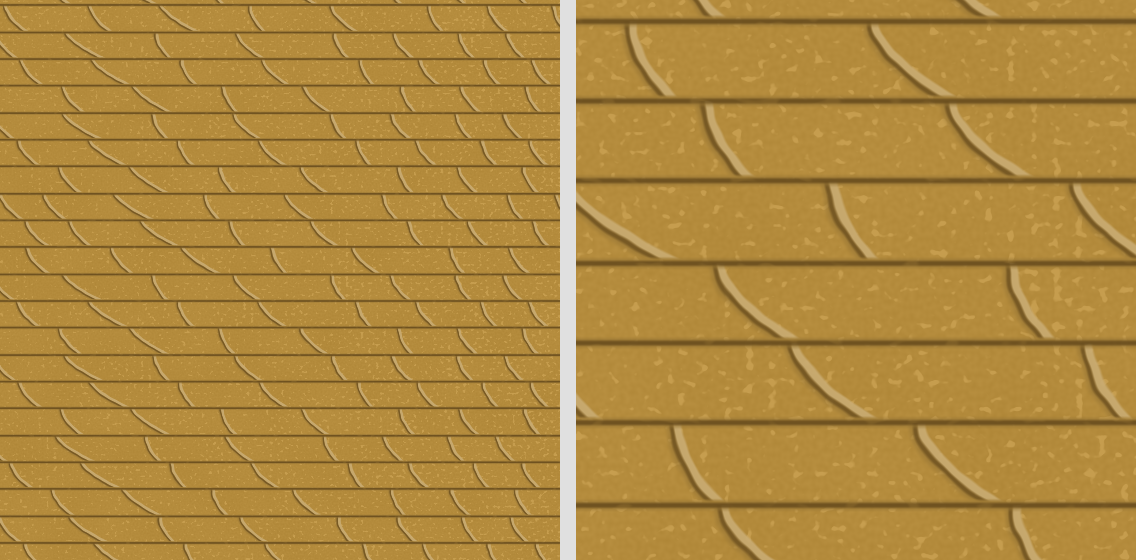
Left: the whole. Right: its middle third, enlarged.
Write a WebGL 1 fragment shader that draws this texture.

```glsl
precision highp float;
// Ochre shingle courses with thin dark seams, curved pale-edged joints and fine flecks.
uniform vec2 u_resolution;

const float SPAN = 768.0;          // design units across the canvas
const float GROUP_PITCH = 110.6;   // height of three courses
const float GROUP_START = 66.0;    // part of the first group above the top edge
const float JOINT_REACH = 0.93;    // share of the course height a joint covers

const vec3 OCHRE = vec3(0.705, 0.545, 0.235);
const vec3 SEAM = vec3(0.41, 0.30, 0.115);
const vec3 SHADE = vec3(0.58, 0.45, 0.20);
const vec3 HIGHLIGHT = vec3(0.79, 0.675, 0.45);
const vec3 FLECK = vec3(0.80, 0.64, 0.33);

vec2 hashGradient(vec2 cell) {
  float n = fract(sin(dot(cell, vec2(127.1, 311.7))) * 43758.5);
  return vec2(cos(6.2832 * n), sin(6.2832 * n));
}

float gradientNoise(vec2 p) {
  vec2 i = floor(p), f = fract(p);
  vec2 u = f * f * f * (f * (f * 6.0 - 15.0) + 10.0);
  float a = dot(hashGradient(i), f);
  float b = dot(hashGradient(i + vec2(1.0, 0.0)), f - vec2(1.0, 0.0));
  float c = dot(hashGradient(i + vec2(0.0, 1.0)), f - vec2(0.0, 1.0));
  float d = dot(hashGradient(i + 1.0), f - 1.0);
  return mix(mix(a, b, u.x), mix(c, d, u.x), u.y);
}

// Element i of the eight values held in a and b
float pick(vec4 a, vec4 b, float i) {
  vec4 v = i < 3.5 ? a : b;
  vec4 slot = abs(vec4(0.0, 1.0, 2.0, 3.0) - mod(i, 4.0));
  return dot(v, 1.0 - step(0.5, slot));
}

// Soft-edged stripe around zero
float stripe(float d, float halfWidth, float soft) {
  return 1.0 - smoothstep(halfWidth - soft, halfWidth + soft, abs(d));
}

// Sideways shift of a course: each group slides, courses inside it step right
float courseShift(float group, float course) {
  float slide = pick(vec4(127.0, 90.0, 86.0, 157.0), vec4(86.0, 88.0, 76.0, 95.0), group);
  return slide + 35.0 * course + 22.0 * step(1.5, course);
}

// Signed distance to a joint sweeping right as t goes from top (0) to bottom (1)
float jointDistance(float x, float t, float sweep, float height) {
  float power = 2.2 - 0.016 * sweep;
  float s = max(t / JOINT_REACH, 0.001);
  float slope = sweep * power * pow(s, power - 1.0) / (JOINT_REACH * height);
  return (x - sweep * pow(s, power)) / sqrt(1.0 + slope * slope);
}

// Pale flecks, denser toward the right and in patches
float flecks(vec2 p) {
  float density = 0.09 * (p.x / SPAN - 0.5) + 0.13 * gradientNoise(p / 45.0);
  float grain = gradientNoise(p / vec2(5.2, 4.2)) + 0.25 * gradientNoise(p / 2.3 + 40.0);
  return smoothstep(0.24, 0.46, grain + density);
}

void main() {
  vec2 p = gl_FragCoord.xy / u_resolution * SPAN;
  p.y = SPAN - p.y;
  float soft = max(0.8, 0.6 * SPAN / u_resolution.x);

  // Locate the group, the course within it and the height inside the course
  float y = p.y + GROUP_START;
  float group = floor(y / GROUP_PITCH);
  float local = y - group * GROUP_PITCH;
  float course = step(36.2, local) + step(72.8, local);
  float top = course * 36.4;
  float height = course > 1.5 ? GROUP_PITCH - 72.8 : 36.4;
  float depth = local - top;
  float t = depth / height;
  float shift = courseShift(group, course);

  // Shingle surface
  vec3 color = OCHRE + 0.022 * gradientNoise(p / 2.6) + 0.012 * gradientNoise(p / 60.0);
  color = mix(color, FLECK, 0.75 * flecks(p));

  // Curved joints: soft shade, pale lip, dark edge
  float wobble = 1.6 * gradientNoise(p / 11.0);
  float leadOffset = group == 3.0 && course < 1.5 ? -157.0 : -213.0;
  float shade = 0.0, lip = 0.0, edge = 0.0;
  for (int k = 0; k < 9; k++) {
    float i = float(k);
    float offset = leadOffset, sweep = 26.0;
    if (k < 8) {
      offset = pick(vec4(-97.0, 0.0, 123.0, 234.0), vec4(368.0, 450.0, 539.0, 605.0), i);
      sweep = pick(vec4(25.0, 45.0, 17.0, 31.0), vec4(16.0, 22.0, 17.0, 20.0), i);
    }
    float d = jointDistance(p.x - shift - offset + wobble, t, sweep, height);
    shade = max(shade, stripe(d + 1.0, 2.8, 1.6));
    lip = max(lip, stripe(d - 1.7, 1.9, soft));
    edge = max(edge, stripe(d + 1.2, 1.0, soft));
  }
  float ending = 1.0 - smoothstep(0.91, 0.97, t);
  color = mix(color, SHADE, 0.55 * shade * ending);
  color = mix(color, HIGHLIGHT, 0.9 * lip * ending);
  color = mix(color, SEAM, 0.75 * edge * ending);

  // Horizontal seams with a faint shaded border and slight wear
  float seamDistance = min(depth, height - depth);
  float wear = 0.25 * smoothstep(0.15, 0.45, gradientNoise(p / vec2(9.0, 5.0) + 17.0));
  color = mix(color, SHADE, 0.6 * stripe(seamDistance, 2.2, 1.2));
  color = mix(color, SEAM, (0.88 - wear) * stripe(seamDistance, 1.1, soft));

  gl_FragColor = vec4(color, 1.0);
}
```
